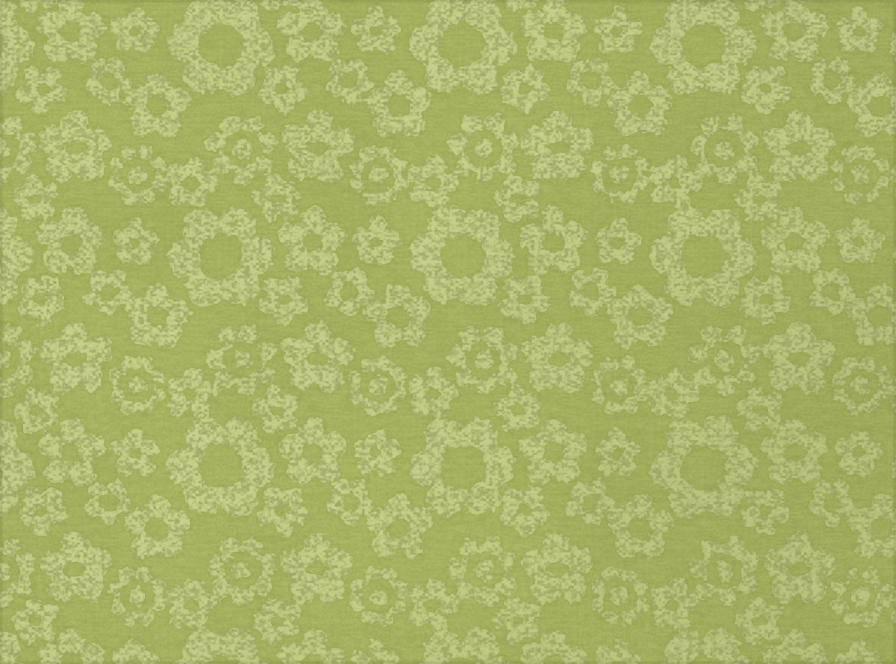
Write a Shadertoy shader that draws this pattern.

```glsl
// Green woven carpet with a repeating scatter of raised tonal flowers.

const vec2 REPEAT = vec2(207.0, 181.0);  // the canvas is 570 units tall
const int FLOWERS = 11;

// Centre offset, outer radius, hole radius
const vec4 PLACES[FLOWERS] = vec4[](
    vec4(0, 0, 46, 19), vec4(78, 12, 30, 9), vec4(133, 12, 21, 5),
    vec4(110, -30, 21, 8), vec4(152, -52, 29, 10), vec4(53, -37, 22, 6),
    vec4(18, -89, 31, 16), vec4(82, -88, 32, 10), vec4(135, -111, 26, 15),
    vec4(181, -118, 23, 6), vec4(48, -132, 21, 6));

// Petal count, turn, radius of the central dot, flattening of the hole
const vec4 STYLES[FLOWERS] = vec4[](
    vec4(6, 0, 0, 1), vec4(5, 1.57, 0, 1.1), vec4(5, 1.5, 0, 1.2),
    vec4(5, -1.5, 0, 1.1), vec4(5, 1.57, 0, 1.1), vec4(5, -1.5, 0, 1.3),
    vec4(7, 1.2, 8, 1), vec4(5, 1.57, 0, 1.8), vec4(8, 0.4, 8, 1),
    vec4(5, 0.1, 0, 1.2), vec4(5, 1.8, 0, 1.5));

float hash(vec2 p) {
    return fract(sin(dot(p, vec2(127.1, 311.7))) * 43758.5453);
}

float noise(vec2 p) {
    vec2 i = floor(p), f = fract(p);
    f = f * f * (3.0 - 2.0 * f);
    return mix(mix(hash(i), hash(i + vec2(1, 0)), f.x),
               mix(hash(i + vec2(0, 1)), hash(i + 1.0), f.x), f.y);
}

// Signed distance to round petals about a core, with a hole and a dot
float flower(vec2 q, float radius, float hole, vec4 style) {
    float r = length(q);
    float sector = 6.28318 / style.x;
    float angle = mod(atan(q.y, q.x + 1e-4) - style.y + 0.5 * sector, sector) - 0.5 * sector;
    vec2 folded = r * vec2(cos(angle), sin(angle));
    float petalSize = style.x > 6.5 ? 0.27 : 0.37;
    float petal = length(folded - vec2(radius * (1.0 - petalSize), 0)) - radius * petalSize;
    float d = min(petal, r - 0.7 * radius);
    d = max(d, hole - length(q * vec2(1.0, style.w)));
    return style.z > 0.0 ? min(d, r - style.z) : d;
}

float flowerField(vec2 p) {
    float d = 1e3;
    for (int i = 0; i < FLOWERS; i++) {
        vec2 q = p - PLACES[i].xy;
        vec2 tile = round(q / REPEAT);
        vec4 style = STYLES[i];
        style.y += 0.16 * (hash(tile + float(i) * 7.3) - 0.5);
        d = min(d, flower(q - tile * REPEAT, PLACES[i].z, PLACES[i].w, style));
    }
    return d;
}

void mainImage(out vec4 fragColor, in vec2 fragCoord) {
    vec2 uv = fragCoord / iResolution.xy;
    float pixel = 570.0 / iResolution.y;
    vec2 p = fragCoord * pixel;

    // Ragged tufted outline
    float d = flowerField(p - vec2(397, 350));
    d += 4.5 * (noise(p / 3.5) - 0.5) + 3.0 * (noise(p / 8.0 + 40.0) - 0.5);
    float pile = smoothstep(-pixel, pixel, -d);

    // Flat ground with fine horizontal rows
    float rows = noise(p / vec2(9.0, 1.8) + 17.0) - 0.5;
    float grain = noise(p / 1.6 + 90.0) - 0.5;
    vec3 ground = vec3(0.640, 0.685, 0.365) + 0.03 * rows + 0.04 * grain;

    // Looped pile: pale threads with shaded gaps
    float loops = 0.65 * noise(p / vec2(2.6, 2.2)) + 0.35 * noise(p / 1.5 + 60.0);
    vec3 tuft = mix(vec3(0.625, 0.660, 0.400), vec3(0.765, 0.800, 0.530),
                    smoothstep(0.15, 0.75, loops));
    float fade = 0.15 * smoothstep(0.9, 1.6, uv.x + 1.0 - uv.y);
    vec3 color = mix(ground, tuft, pile * (1.0 - fade));

    // Shadow where the pile meets the ground
    color -= 0.018 * exp(-d * d / 6.0);

    // Uneven light and patchy wear
    color *= 1.015 - 0.035 * smoothstep(0.4, 1.0, uv.x) + 0.025 * (noise(p / 75.0) - 0.5);

    // Darker bound edge
    vec2 border = min(p, iResolution.xy * pixel - p);
    color *= 0.92 + 0.08 * smoothstep(1.0, 3.5, min(border.x, border.y));

    fragColor = vec4(color, 1.0);
}
```
